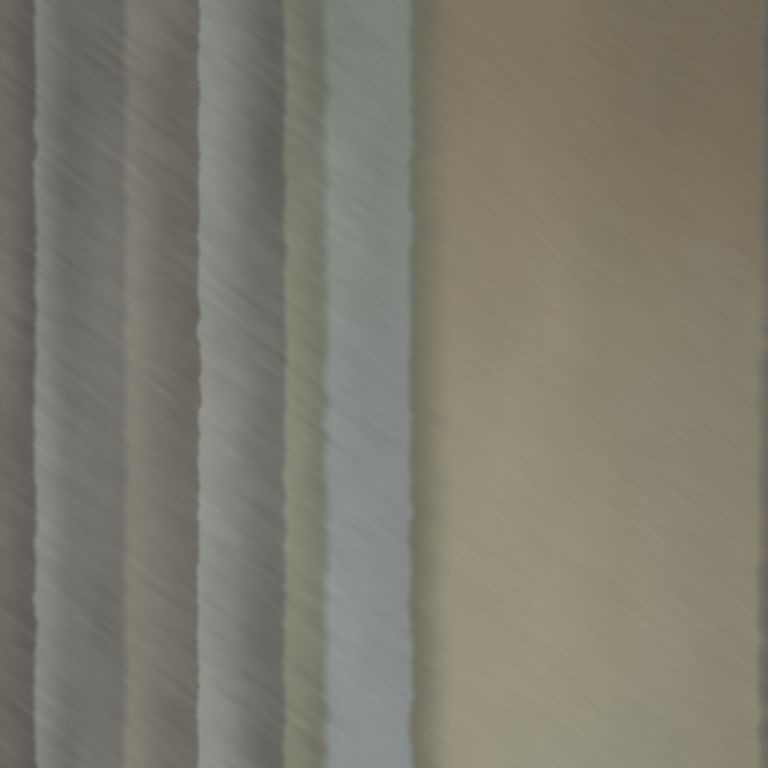
Give the GLSL for this texture, as a three.js fragment shader.

```glsl
varying vec2 vUv;

float hash(vec2 p) {
  p = fract(p * vec2(0.1031, 0.1137));
  p += dot(p, p.yx + 33.33);
  return fract((p.x + p.y) * p.x * 7.31);
}

float noise(vec2 p) {
  vec2 cell = floor(p), f = fract(p);
  f = f * f * (3.0 - 2.0 * f);
  return mix(mix(hash(cell), hash(cell + vec2(1.0, 0.0)), f.x),
             mix(hash(cell + vec2(0.0, 1.0)), hash(cell + 1.0), f.x), f.y);
}

float fbm(vec2 p) {
  float sum = 0.0, amp = 0.5;
  for (int i = 0; i < 4; i++) {
    sum += amp * noise(p);
    p = p * 2.03 + 17.0;
    amp *= 0.5;
  }
  return sum / 0.9375;
}

// A pleat covers everything right of its edge, fading from lit to shaded
vec3 pleat(vec3 base, float x, float edge, float soft, float width, vec3 lit, vec3 shade) {
  vec3 face = mix(lit, shade, smoothstep(edge, edge + width, x));
  return mix(base, face, smoothstep(edge - soft, edge + soft, x));
}

void main() {
  float y = vUv.y;
  float low = 1.0 - y;

  // Frayed edges
  float fray = (fbm(vec2(vUv.x * 9.0, y * 42.0)) - 0.5) * 0.011;
  float x = vUv.x + fray;

  // Narrow grey pleats
  vec3 color = mix(vec3(0.42, 0.41, 0.38), vec3(0.37, 0.36, 0.34), smoothstep(0.0, 0.045, x));
  color = pleat(color, x, 0.046, 0.005, 0.05, vec3(0.51, 0.51, 0.48), vec3(0.42, 0.42, 0.40));
  color = pleat(color, x, 0.164, 0.008, 0.09, vec3(0.49, 0.48, 0.44), vec3(0.41, 0.40, 0.37));
  color = pleat(color, x, 0.259, 0.004, 0.10, vec3(0.54, 0.55, 0.53), vec3(0.41, 0.41, 0.39));
  color = pleat(color, x, 0.371, 0.006, 0.05, vec3(0.51, 0.51, 0.45), vec3(0.45, 0.45, 0.41));

  // Cool flat band
  vec3 cool = mix(vec3(0.51, 0.53, 0.50), vec3(0.53, 0.55, 0.55), low);
  color = pleat(color, x, 0.425, 0.009, 0.11, cool, cool - 0.015);

  // Wide warm panel with a shaded fold at its left
  vec3 warm = mix(vec3(0.51, 0.48, 0.40), vec3(0.58, 0.57, 0.49), smoothstep(0.0, 0.9, low));
  warm -= vec3(0.055, 0.055, 0.045) * smoothstep(0.66, 0.98, x);
  warm += vec3(0.02, -0.005, -0.015) * (fbm(vUv * 4.0 + 5.0) - 0.4);
  color = pleat(color, x, 0.535, 0.007, 0.06, vec3(0.43, 0.43, 0.38), warm);
  color = pleat(color, x, 0.988, 0.006, 0.02, vec3(0.45, 0.44, 0.39), vec3(0.38, 0.37, 0.33));

  // Light falls off toward the top, with broad mottling
  color *= mix(1.02, 0.96, smoothstep(0.5, 1.0, y));
  float rough = mix(1.0, 0.45, smoothstep(0.40, 0.56, x));
  color += (fbm(vec2(vUv.x * 14.0, y * 5.0)) - 0.5) * 0.07 * rough;

  // Fine diagonal brushed fibres
  vec2 grain = mat2(0.82, 0.57, -0.57, 0.82) * vUv;
  grain = vec2(dot(vUv, vec2(0.80, -0.60)), dot(vUv, vec2(0.60, 0.80)));
  color += (fbm(grain * vec2(16.0, 110.0)) - 0.5) * 0.055 * rough;

  gl_FragColor = vec4(color, 1.0);
}
```
